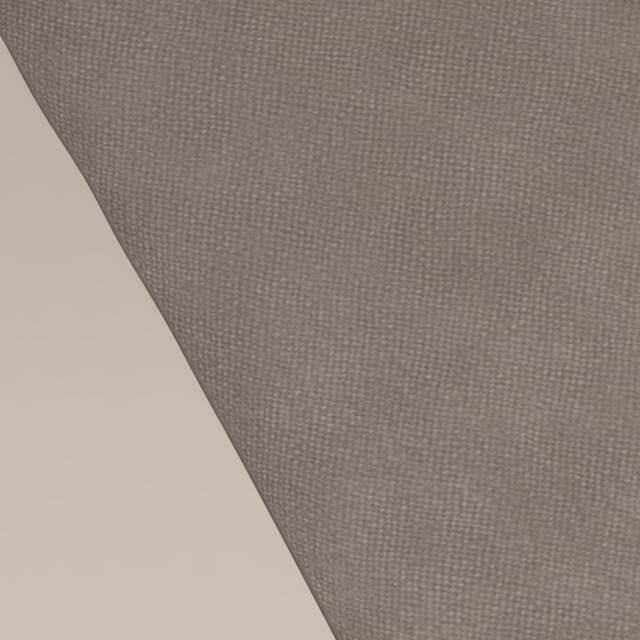
Write a three.js fragment shader that draws this texture.

```glsl
// Woven taupe cloth folded along a slanting edge over a smooth pale panel.
// A signed distance to the bowed fold splits the two; the cloth is a wavy
// plain weave, compressed toward the fold, with mottled tone from value noise.
varying vec2 vUv;

const float PI = 3.14159265;
const float FOLD_FOOT = 0.525;      // x of the fold at the bottom
const float FOLD_LEAN = 0.558;      // x lost per unit of height
const float FOLD_BOW = 0.010;
const vec2 FOLD_NORMAL = vec2(0.873, 0.487);
const float EDGE_SOFT = 0.0013;
const vec2 THREADS = vec2(88.0, 112.0);
const float ROW_SLOPE = 0.14;
const float COLUMN_LEAN = 0.12;
const float WEAVE_DEPTH = 0.058;
const float TWILL_DEPTH = 0.026;    // diagonal hatching on the fold's roll
const float GRAIN_DEPTH = 0.075;
const float MOTTLE_DEPTH = 0.050;
const vec3 CLOTH = vec3(0.498, 0.459, 0.423);
const vec3 COOL_TINT = vec3(0.000, 0.001, 0.018);
const vec3 PANEL_TOP = vec3(0.735, 0.695, 0.655);
const vec3 PANEL_BOTTOM = vec3(0.800, 0.762, 0.720);
const vec3 PANEL_WARMTH = vec3(0.008, 0.001, -0.008);

float hash(vec2 p) {
  return fract(sin(dot(p, vec2(127.1, 311.7))) * 43758.5453);
}

float noise(vec2 p) {
  vec2 i = floor(p);
  vec2 f = fract(p);
  f = f * f * (3.0 - 2.0 * f);
  return mix(mix(hash(i), hash(i + vec2(1.0, 0.0)), f.x),
             mix(hash(i + vec2(0.0, 1.0)), hash(i + vec2(1.0, 1.0)), f.x), f.y);
}

float fbm(vec2 p) {
  float sum = 0.0;
  float gain = 0.5;
  for (int i = 0; i < 4; i++) {
    sum += gain * noise(p);
    p = mat2(1.6, 1.2, -1.2, 1.6) * p + 7.3;
    gain *= 0.5;
  }
  return sum;
}

// Positive on the cloth, negative on the panel
float foldDistance(vec2 p) {
  float x = FOLD_FOOT - FOLD_LEAN * p.y + FOLD_BOW * sin(PI * p.y / 0.94);
  x += 0.0025 * sin(p.y * 27.0 + 1.0) * smoothstep(0.2, 0.8, p.y);
  return (p.x - x) * FOLD_NORMAL.x;
}

// Thread coordinates: whole numbers fall in the gaps
vec2 threadSpace(vec2 p, float roll) {
  p -= FOLD_NORMAL * 0.030 * roll;
  p += 0.010 * (vec2(noise(p * 9.0), noise(p * 9.0 + 31.0)) - 0.5);
  p += 0.003 * (vec2(noise(p * 45.0), noise(p * 45.0 + 17.0)) - 0.5);
  return vec2(p.x - COLUMN_LEAN * p.y, p.y + ROW_SLOPE * p.x) * THREADS;
}

// Raised stitches, each lit a little differently, between dark gaps
float weave(vec2 t) {
  vec2 wave = cos(2.0 * PI * t);
  float stitch = -0.5 * (wave.x + wave.y) + 0.30 * wave.x * wave.y;
  float slant = -0.18 * cos(2.0 * PI * (t.x + t.y));
  float over = 0.20 * sin(PI * t.x) * sin(PI * t.y);
  float uneven = (hash(floor(t)) - 0.5) * (0.5 - 0.5 * wave.x) * (0.5 - 0.5 * wave.y);
  return 0.85 * stitch + slant + over + 0.9 * uneven;
}

vec3 clothColor(vec2 p, float d) {
  float roll = exp(-max(d, 0.0) / 0.05);
  vec2 t = threadSpace(p, roll);

  // Broad light: dim roll at the fold, brighter toward the lower right
  float light = 0.024 * (p.x - p.y) + 0.010;
  light -= 0.026 * roll;
  light += 0.010 * exp(-pow((d - 0.16) / 0.08, 2.0));

  // Mottling, fibre grain and stitches
  light += MOTTLE_DEPTH * (fbm(p * vec2(11.0, 14.0)) - 0.47);
  light += GRAIN_DEPTH * (noise(p * vec2(230.0, 330.0)) - 0.5);
  light += WEAVE_DEPTH * weave(t) * (0.55 + 0.7 * noise(p * 24.0));
  light += TWILL_DEPTH * roll * sin(2.0 * PI * (t.x + 0.5 * t.y));

  // Cool sheen along the fold's shoulder
  float sheen = exp(-pow((d - 0.15) / 0.085, 2.0)) * smoothstep(0.05, 0.5, p.y);
  vec3 color = CLOTH + light + COOL_TINT * sheen;

  // Smooth rolled rim with a thin dark crease
  vec3 rim = CLOTH - 0.025 + 0.03 * (noise(p * 60.0) - 0.5);
  color = mix(rim, color, smoothstep(0.003, 0.010, d));
  return color - 0.070 * exp(-pow((d - 0.0015) / 0.0022, 2.0));
}

vec3 panelColor(vec2 p, float d) {
  vec3 color = mix(PANEL_BOTTOM, PANEL_TOP, smoothstep(-0.1, 1.0, p.y));
  color += PANEL_WARMTH * exp(d / 0.10);
  color -= 0.012 * exp(d / 0.006);
  return color + 0.006 * (fbm(p * 22.0) - 0.47);
}

void main() {
  float d = foldDistance(vUv);
  float cover = smoothstep(-EDGE_SOFT, EDGE_SOFT, d);
  vec3 color = mix(panelColor(vUv, min(d, 0.0)), clothColor(vUv, d), cover);
  gl_FragColor = vec4(color, 1.0);
}
```
